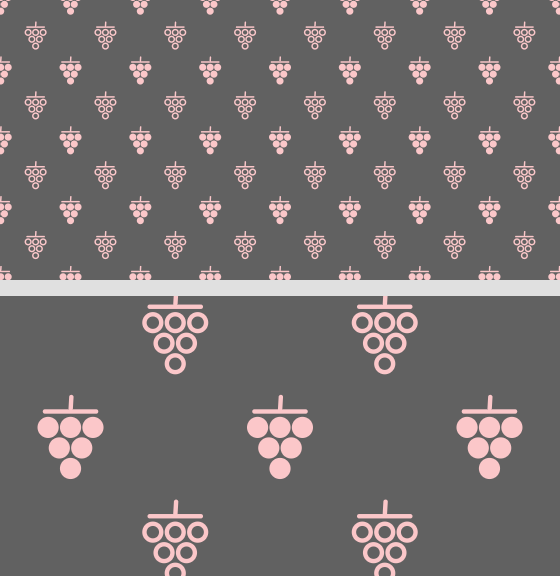
Top: the whole. Bottom: its middle third, enlarged.
This pattern is drawn by a Shadertoy shader. Its source:

```glsl
const vec3 GROUND = vec3(0.38, 0.38, 0.38);
const vec3 PINK = vec3(0.985, 0.78, 0.79);

// Repeats down the canvas height
const float CELLS_DOWN = 4.01;

// Motif measures, in cells
const float BERRY_RADIUS = 0.0505;
const float BERRY_STEP = 0.107;
const float ROW_STEP = 0.098;
const float TOP_ROW_Y = 0.041;
const float BAR_Y = 0.117;
const float BAR_HALF_LENGTH = 0.122;
const float STEM_TOP_Y = 0.186;
const float STEM_LEAN = 0.004;
const float LINE_HALF_WIDTH = 0.0105;

float segmentDistance(vec2 p, vec2 a, vec2 b) {
    vec2 along = b - a;
    vec2 offset = p - a;
    float t = clamp(dot(offset, along) / dot(along, along), 0.0, 1.0);
    return length(offset - along * t);
}

// Six berries in rows of three, two and one
float berriesDistance(vec2 p) {
    float nearest = 1.0;
    for (int row = 0; row < 3; row++) {
        int count = 3 - row;
        for (int i = 0; i < count; i++) {
            float x = (float(i) - 0.5 * float(count - 1)) * BERRY_STEP;
            vec2 center = vec2(x, TOP_ROW_Y - float(row) * ROW_STEP);
            nearest = min(nearest, length(p - center) - BERRY_RADIUS);
        }
    }
    return nearest;
}

// Crossbar with a short upright stem
float stalkDistance(vec2 p) {
    float bar = segmentDistance(p, vec2(-BAR_HALF_LENGTH, BAR_Y), vec2(BAR_HALF_LENGTH, BAR_Y));
    float stem = segmentDistance(p, vec2(0.0, BAR_Y), vec2(STEM_LEAN, STEM_TOP_Y));
    return min(bar, stem) - LINE_HALF_WIDTH;
}

float grapesDistance(vec2 p, bool outlined) {
    float berries = berriesDistance(p);
    if (outlined) {
        // Keep only a rim inside each berry
        berries = abs(berries + LINE_HALF_WIDTH) - LINE_HALF_WIDTH;
    }
    return min(berries, stalkDistance(p));
}

void mainImage(out vec4 fragColor, in vec2 fragCoord) {
    vec2 p = (fragCoord - 0.5 * iResolution.xy) / iResolution.y * CELLS_DOWN;
    float pixel = CELLS_DOWN / iResolution.y;

    // Two interleaved lattices, half a cell apart
    float solid = grapesDistance(fract(p + 0.5) - 0.5, false);
    float outline = grapesDistance(fract(p) - 0.5, true);

    float coverage = clamp(0.5 - min(solid, outline) / pixel, 0.0, 1.0);
    fragColor = vec4(mix(GROUND, PINK, coverage), 1.0);
}
```
